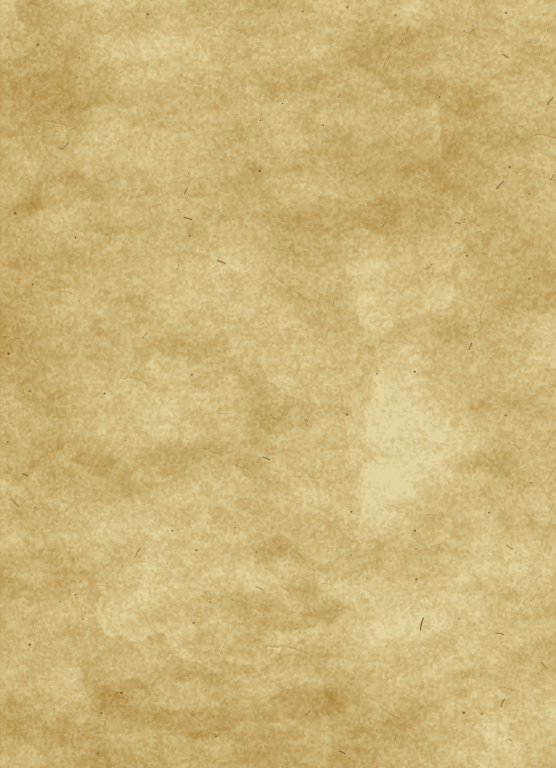
Reproduce this texture procedurally as a Shadertoy shader.

```glsl
// Aged parchment: mottled tan sheet with torn layers, creases, fibres and specks.
#define DARK_TAN vec3(0.74, 0.62, 0.36)
#define PALE_TAN vec3(0.86, 0.79, 0.57)
#define FIBRE_BROWN vec3(0.33, 0.23, 0.09)
#define BASE_TONE 0.55
#define SHEET_CONTRAST 0.68
#define MOTTLE_SCALE 7.5
#define MOTTLE_AMOUNT 0.50
#define LAYER_SCALE 7.0
#define LAYER_AMOUNT 0.30
#define WISP_AMOUNT 0.26
#define GRAIN_SCALE 290.0
#define GRAIN_AMOUNT 0.55

vec3 hash3(vec2 cell) {
    vec3 q = fract(cell.xyx * vec3(0.1031, 0.1030, 0.0973));
    q += dot(q, q.yxz + 33.33);
    return fract((q.xxy + q.yzz) * q.zyx);
}

// Cellular noise centred on zero: low sharpness blends cells, tilt shades each one.
float cells(vec2 p, float sharpness, float tilt) {
    vec2 base = floor(p), local = fract(p);
    float total = 0.0, weights = 1e-30;
    for (int y = -1; y <= 1; y++)
    for (int x = -1; x <= 1; x++) {
        vec2 corner = vec2(x, y);
        vec3 h = hash3(base + corner);
        vec2 offset = local - corner - h.xy;
        float w = exp(-sharpness * dot(offset, offset));
        total += w * (h.z - 0.5 + tilt * (offset.x * 0.6 + offset.y));
        weights += w;
    }
    return total / weights;
}

float mottle(vec2 p) {
    float sum = 0.0, gain = 1.0;
    for (int i = 0; i < 6; i++) {
        sum += gain * cells(p, 5.0, 0.0);
        p = mat2(0.96, 0.28, -0.28, 0.96) * p * 2.1 + 17.3;
        gain *= 0.81;
    }
    return sum;
}

// Scattered, slightly bent strokes, at most one per cell; zero reach gives dots.
float strokes(vec2 p, float scale, float density, float reach, float width) {
    vec2 cell = floor(p * scale);
    vec3 place = hash3(cell + scale), style = hash3(cell + scale + 71.0);
    vec2 d = p - (cell + 0.3 + 0.4 * place.xy) / scale;
    float angle = (style.x < 0.5 ? 0.95 : -0.5) + 0.9 * (style.y - 0.5);
    float c = cos(angle), s = sin(angle);
    d = vec2(c * d.x + s * d.y, c * d.y - s * d.x);
    float halfLength = reach * (0.35 + 0.65 * style.z);
    d.y += 0.25 * (style.y - 0.5) * d.x * d.x / max(halfLength, 0.001);
    d.x -= clamp(d.x, -halfLength, halfLength);
    float soft = max(0.0008, 0.7 / iResolution.y);
    float radius = width * (0.5 + style.z);
    float ink = 1.0 - smoothstep(radius - soft, radius + soft, length(d));
    return ink * step(place.z, density) * (0.4 + 0.6 * style.y);
}

// Large overlaps: pale strip at right, tongue-shaped edge below, soft stains.
float sheetLayers(vec2 p) {
    float strip = smoothstep(0.477, 0.483, p.x) * (1.0 - smoothstep(0.52, 0.70, p.x));
    strip *= smoothstep(0.16, 0.175, p.y) * (1.0 - smoothstep(0.66, 0.74, p.y));
    float rim = 0.135 + 3.2 * (p.x - 0.29) * (p.x - 0.29);
    float span = smoothstep(0.05, 0.14, p.x) * (1.0 - smoothstep(0.38, 0.46, p.x));
    float above = smoothstep(-0.003, 0.003, p.y - rim);
    float tongue = above * exp(-14.0 * max(p.y - rim, 0.0)) * 0.30;
    float below = (1.0 - above) * exp(-8.0 * max(rim - p.y, 0.0)) * 0.28;
    vec2 stain = (p - vec2(0.42, 0.20)) / vec2(0.05, 0.02);
    vec2 corner = (p - vec2(0.60, 0.86)) / vec2(0.16, 0.06);
    float shade = 0.5 * exp(-dot(stain, stain)) + 0.3 * exp(-dot(corner, corner));
    float side = 0.16 * (smoothstep(0.3, 0.65, p.x) - 0.45);
    float foot = 0.15 * (1.0 - smoothstep(0.0, 0.25, p.y)) * (1.0 - smoothstep(0.3, 0.6, p.x));
    return 0.36 * strip + span * (tongue - below) - shade + side - foot;
}

void mainImage(out vec4 fragColor, in vec2 fragCoord) {
    vec2 p = fragCoord / iResolution.y;

    // Ragged outlines for the torn layers
    vec2 rough = vec2(cells(p * 17.0, 6.0, 0.0), cells(p * 17.0 + 40.0, 6.0, 0.0));
    rough += 0.5 * vec2(cells(p * 60.0, 6.0, 0.0), cells(p * 60.0 + 90.0, 6.0, 0.0));
    vec2 torn = p + 0.035 * rough;

    // Tone: broad layers, small overlaps, mottling and paper grain
    float tone = BASE_TONE + SHEET_CONTRAST * sheetLayers(torn);
    float showing = smoothstep(-0.15, 0.15, cells(p * 5.0 + 8.0, 6.0, 0.0));
    tone += LAYER_AMOUNT * showing * cells(torn * LAYER_SCALE + 3.0, 58.0, 0.8);
    tone += MOTTLE_AMOUNT * mottle(p * vec2(0.85, 1.2) * MOTTLE_SCALE);
    tone += GRAIN_AMOUNT * cells(p * GRAIN_SCALE, 7.0, 0.0);

    // Dark, nearly level wisps where the sheet is rubbed
    float wisp = cells((p + 0.03 * rough) * mat2(9.0, 2.0, -4.0, 25.0) + 21.0, 5.0, 0.0);
    tone -= WISP_AMOUNT * (smoothstep(0.02, 0.38, wisp) - 0.2);

    // Faint creases, dark on one side and pale on the other
    vec2 bent = p + 0.010 * rough;
    tone -= 0.50 * strokes(bent, 9.0, 0.6, 0.030, 0.0006);
    tone += 0.40 * strokes(bent + 0.0025, 9.0, 0.6, 0.030, 0.0006);
    tone -= 0.45 * strokes(bent + 0.31, 21.0, 0.4, 0.012, 0.0006);
    vec3 colour = mix(DARK_TAN, PALE_TAN, clamp(tone, -0.7, 1.25));

    // Dark fibres and specks
    float fibres = strokes(p + 0.008 * rough, 19.0, 0.13, 0.0065, 0.0006);
    float specks = strokes(p, 34.0, 0.10, 0.0, 0.0012);
    float spots = strokes(p + 0.005 * rough, 9.0, 0.10, 0.001, 0.0020);
    float ink = max(0.7 * fibres, max(0.75 * specks, 0.9 * spots));
    fragColor = vec4(mix(colour, FIBRE_BROWN, ink), 1.0);
}
```
